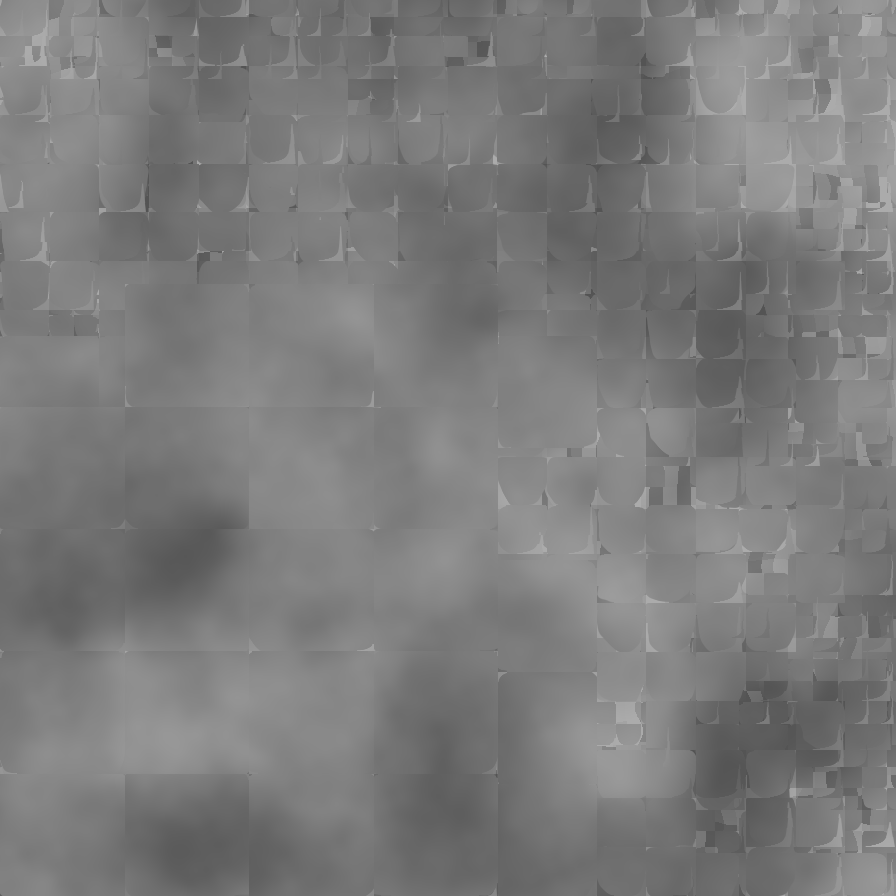
This texture is drawn by a WebGL 2 fragment shader. Its source:

```glsl
#version 300 es
precision highp float;
// Soft grey fog broken into overlapping tiles, coarse at lower left and fine at top and right.
uniform vec2 u_resolution;
out vec4 outColor;

float hash(vec2 cell, float seed) {
    vec3 v = fract(vec3(cell.xyx) * vec3(0.1031, 0.1030, 0.0973) + seed * 0.137);
    v += dot(v, v.yzx + 33.33);
    return fract((v.x + v.y) * v.z);
}

float valueNoise(vec2 p, float seed) {
    vec2 cell = floor(p);
    vec2 f = fract(p);
    f = f * f * (3.0 - 2.0 * f);
    float low = mix(hash(cell, seed), hash(cell + vec2(1.0, 0.0), seed), f.x);
    float high = mix(hash(cell + vec2(0.0, 1.0), seed), hash(cell + 1.0, seed), f.x);
    return mix(low, high, f.y);
}

// Cloudy grey tone with a few octaves
float fog(vec2 p) {
    float sum = 0.0;
    float weight = 0.62;
    vec2 q = p * 6.3 + 3.7;
    for (int i = 0; i < 4; i++) {
        sum += weight * (valueNoise(q, float(i) + 2.0) - 0.5);
        q = mat2(0.8, 0.6, -0.6, 0.8) * q * 2.1 + 5.1;
        weight *= 0.42;
    }
    return 0.494 + 0.385 * sum;
}

float pixelSize() {
    return 1.0 / min(u_resolution.x, u_resolution.y);
}

// Signed distance past an elliptical corner; positive lies in the cut
float cornerCut(vec2 local, vec2 radius, vec2 size) {
    vec2 d = max(radius - local, 0.0) / radius;
    if (min(d.x, d.y) <= 0.0) return -1.0;
    float len = length(d);
    return (len - 1.0) * len / length(d / (radius * size));
}

vec2 cornerRadius(vec2 cell, float seed, vec2 largest) {
    float a = hash(cell, seed);
    return 0.02 + largest * vec2(a, hash(cell, seed + 1.0)) * step(0.2, a);
}

// Lays one grid of tiles over a tone, only where the tile centre is within reach
float layTiles(float under, vec2 p, vec2 size, vec2 reach, float spread,
               float chance, vec2 rounding, float toneSpread, float seed) {
    vec2 cell = floor(p / size);
    vec2 local = fract(p / size);
    vec2 centre = (cell + 0.5) * size;
    vec2 limit = reach + spread * (hash(cell, seed) - 0.5);
    if (any(greaterThan(centre, limit)) || hash(cell, seed + 1.0) > chance) return under;

    // Deep lower corners, shallow upper corners
    vec2 mirrored = vec2(1.0 - local.x, local.y);
    vec2 shallow = rounding * vec2(0.4, 0.25);
    float cut = cornerCut(local, cornerRadius(cell, seed + 2.0, rounding), size);
    cut = max(cut, cornerCut(mirrored, cornerRadius(cell, seed + 4.0, rounding), size));
    cut = max(cut, cornerCut(vec2(local.x, 1.0 - local.y), cornerRadius(cell, seed + 6.0, shallow), size));
    cut = max(cut, cornerCut(1.0 - local, cornerRadius(cell, seed + 8.0, shallow), size));
    cut += 0.006 * (valueNoise(p * 75.0, seed) - 0.5) * smoothstep(-0.006, 0.0, cut);

    // Each tile shows a slightly shifted part of the fog; its gaps are lighter or darker
    vec2 shift = 0.026 * (vec2(hash(cell, seed + 10.0), hash(cell, seed + 11.0)) - 0.5);
    float tone = fog(p + shift) + toneSpread * (hash(cell, seed + 12.0) - 0.5);
    tone += toneSpread * 0.5 * (local.x - local.y) * (hash(cell, seed + 13.0) - 0.3);
    float gap = under + 0.15 * (hash(cell + step(0.5, local.x) * 17.0, seed + 14.0) - 0.38);
    return mix(gap, tone, smoothstep(0.7, -0.7, cut / pixelSize()));
}

// Slanted shards that fill the gaps
float shards(vec2 p) {
    vec2 q = p + 0.012 * vec2(valueNoise(p * 38.0, 20.0), valueNoise(p * 38.0, 21.0));
    vec2 cell = floor(q / vec2(0.015, 0.029));
    return fog(p) + 0.005 + 0.2 * (hash(cell, 22.0) - 0.5);
}

// Thin tapered splinters with a ragged side and a hook along the tile's bottom edge
float addSplinters(float under, vec2 p, vec2 size, float chance, float seed) {
    vec2 cell = floor(p / size);
    vec2 local = fract(p / size);
    if (hash(cell, seed) > chance) return under;
    float height = mix(0.4, 1.0, hash(cell, seed + 1.0));
    float width = (0.05 + 0.12 * hash(cell, seed + 2.0)) * (1.15 - local.y / height);
    float ragged = 0.05 * hash(vec2(floor(local.y * 5.0), cell.x + cell.y * 7.0), seed);
    float hook = 0.5 * exp(-local.y * 17.0);
    float x = 0.9 - ragged - local.x;
    float edge = max(max(-x - width * 0.5, x - width * 0.5 - hook) * size.x, (local.y - height) * size.y);
    float tone = fog(p) + 0.16 * (hash(cell, seed + 3.0) - 0.25);
    return mix(under, tone, smoothstep(0.7, -0.7, edge / pixelSize()));
}

void main() {
    vec2 p = gl_FragCoord.xy / min(u_resolution.x, u_resolution.y);
    float edgeward = smoothstep(0.7, 0.95, max(p.x, p.y));
    float tone = shards(p);
    // Grids from fine to coarse
    tone = layTiles(tone, p, vec2(0.0275, 0.024), vec2(2.0), 0.0, 0.74, vec2(0.5, 0.8), 0.085, 30.0);
    tone = layTiles(tone, p, vec2(0.055, 0.048), vec2(2.0), 0.0, 0.42, vec2(0.4, 0.9), 0.05, 50.0);
    tone = layTiles(tone, p, vec2(0.0555, 0.0545), vec2(0.87, 0.96), 0.2, 0.9, vec2(0.55, 1.0), 0.04, 70.0);
    tone = layTiles(tone, p, vec2(0.111, 0.0545), vec2(0.86, 0.88), 0.15, 0.14, vec2(0.4, 0.9), 0.035, 90.0);
    tone = addSplinters(tone, p, vec2(0.0555, 0.0545), 0.25 + 0.4 * edgeward, 130.0);
    tone = addSplinters(tone, p, vec2(0.02775, 0.048), 0.38 * edgeward, 140.0);
    tone = layTiles(tone, p, vec2(0.111, 0.125), vec2(0.63, 0.6), 0.0, 0.7, vec2(0.2, 0.4), 0.025, 150.0);
    tone = layTiles(tone, p, vec2(0.139, 0.1365), vec2(0.56, 0.65), 0.09, 0.97, vec2(0.14, 0.16), 0.02, 110.0);
    outColor = vec4(vec3(clamp(tone, 0.33, 0.67)), 1.0);
}
```
